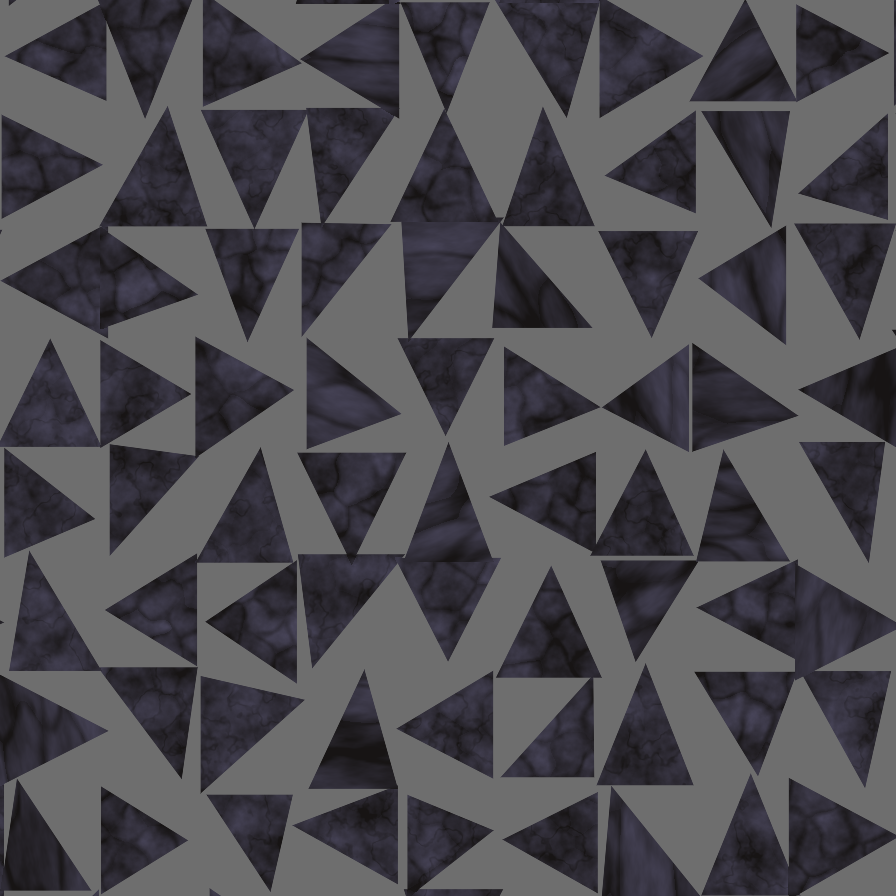
Give the GLSL for this pattern, as a Shadertoy shader.

```glsl
// Scattered dark stone triangles on flat grey. Each grid cell holds one triangle
// with an upright or level base and a tip facing one of four ways; its surface
// mixes Voronoi pebbles, cloudy noise and thin cracks, shifted per triangle.

#define GRID vec2(9.0, 8.0)      // triangles across and up
#define SIZE_RANGE vec2(0.86, 1.11)
#define JITTER 0.12              // shift of a triangle, in cells
#define PEBBLE_SCALE 24.0
#define CLOUD_SCALE 30.0
#define CONTRAST 1.25
#define GROUND vec3(0.43)
#define STONE_DARK vec3(0.105, 0.095, 0.102)
#define STONE_LIGHT vec3(0.262, 0.250, 0.322)

vec2 hash2(vec2 p) {
    vec3 q = fract(vec3(p.xyx) * vec3(0.1031, 0.1030, 0.0973));
    q += dot(q, q.yzx + 33.33);
    return fract((q.xx + q.yz) * q.zy);
}

float noise(vec2 p) {
    vec2 i = floor(p), f = fract(p);
    f = f * f * (3.0 - 2.0 * f);
    return mix(mix(hash2(i).x, hash2(i + vec2(1, 0)).x, f.x),
               mix(hash2(i + vec2(0, 1)).x, hash2(i + vec2(1, 1)).x, f.x), f.y);
}

float fbm(vec2 p) {
    float sum = 0.0, amp = 0.5;
    for (int i = 0; i < 4; i++) {
        sum += amp * noise(p);
        p = mat2(1.6, 1.2, -1.2, 1.6) * p + 7.3;
        amp *= 0.5;
    }
    return sum / 0.9375;
}

// Pebbles: x = gap to the next pebble, y = random tone, z = centre distance
vec3 pebbles(vec2 p) {
    vec2 cell = floor(p);
    float near = 9.0, second = 9.0, tone = 0.0;
    for (int y = -1; y <= 1; y++)
    for (int x = -1; x <= 1; x++) {
        vec2 c = cell + vec2(x, y);
        vec2 h = hash2(c);
        float d = length(c + 0.1 + 0.8 * h - p);
        if (d < near) { second = near; near = d; tone = hash2(c + 19.0).y; }
        else second = min(second, d);
    }
    return vec3(second - near, tone, near);
}

// Signed distance to a triangle, negative inside
float triangleDistance(vec2 p, vec2 a, vec2 b, vec2 c) {
    vec2 e0 = b - a, e1 = c - b, e2 = a - c;
    vec2 v0 = p - a, v1 = p - b, v2 = p - c;
    vec2 q0 = v0 - e0 * clamp(dot(v0, e0) / dot(e0, e0), 0.0, 1.0);
    vec2 q1 = v1 - e1 * clamp(dot(v1, e1) / dot(e1, e1), 0.0, 1.0);
    vec2 q2 = v2 - e2 * clamp(dot(v2, e2) / dot(e2, e2), 0.0, 1.0);
    float s = sign(e0.x * e2.y - e0.y * e2.x);
    vec2 d = min(min(vec2(dot(q0, q0), s * (v0.x * e0.y - v0.y * e0.x)),
                     vec2(dot(q1, q1), s * (v1.x * e1.y - v1.y * e1.x))),
                     vec2(dot(q2, q2), s * (v2.x * e2.y - v2.y * e2.x)));
    return -sqrt(d.x) * sign(d.y);
}

// Triangle belonging to one cell
float cellTriangle(vec2 p, vec2 id) {
    vec2 turn = hash2(id + 3.0), skewSeed = hash2(id + 41.0);
    vec2 centre = (id + 0.5 + JITTER * (hash2(id + 11.0) - 0.5)) / GRID;
    vec2 extent = 0.5 / GRID * mix(vec2(SIZE_RANGE.x), vec2(SIZE_RANGE.y), hash2(id + 23.0));
    float skew = 2.0 * skewSeed.x - 1.0;
    skew *= skew * skew;
    float facing = turn.y < 0.5 ? -1.0 : 1.0;
    p -= centre;
    if (turn.x < 0.4) { p = p.yx; extent = extent.yx; }
    p.x *= facing;
    return triangleDistance(p, -extent, extent * vec2(-1, 1), extent * vec2(1, skew));
}

vec3 stone(vec2 uv, vec2 id) {
    vec2 kind = hash2(id + 67.0);
    float angle = 6.2832 * kind.x;
    vec2 p = mat2(cos(angle), sin(angle), -sin(angle), cos(angle)) * uv + 9.0 * hash2(id + 5.0);
    if (kind.y > 0.85) p.x *= 0.35;                      // streaked slabs
    float cloud = fbm(p * CLOUD_SCALE);
    float grain = fbm(p * CLOUD_SCALE * 4.0 + 31.0);
    vec2 warp = vec2(noise(p * 40.0), noise(p * 40.0 + 17.0)) - 0.5;
    vec3 peb = pebbles(p * PEBBLE_SCALE + 0.5 * warp);
    float pebbly = mix(0.35, 1.0, smoothstep(0.1, 0.7, kind.y));
    float seam = 1.0 - smoothstep(0.0, 0.32, peb.x);
    float crack = 1.0 - smoothstep(0.0, 0.05, abs(fbm(p * 34.0 + 53.0) - 0.5));
    float shade = 0.53 + CONTRAST * (cloud - 0.5) + 0.45 * (grain - 0.5);
    shade += pebbly * (0.28 * (peb.y - 0.5) + 0.22 * (0.5 - peb.z) - 0.34 * seam);
    shade -= 0.22 * crack * step(kind.y, 0.45);
    return mix(STONE_DARK, STONE_LIGHT, clamp(shade, -0.1, 1.2));
}

void mainImage(out vec4 fragColor, in vec2 fragCoord) {
    vec2 uv = fragCoord / iResolution.y;
    float pixel = 1.0 / iResolution.y;
    vec2 cell = floor(uv * GRID), owner = cell;
    float cover = 0.0;
    // Later neighbours lie on top of earlier ones
    for (int y = -1; y <= 1; y++)
    for (int x = -1; x <= 1; x++) {
        vec2 id = cell + vec2(x, y);
        float c = 1.0 - smoothstep(-0.5 * pixel, 0.5 * pixel, cellTriangle(uv, id));
        if (c > 0.0) { owner = id; cover = max(cover, c); }
    }
    fragColor = vec4(mix(GROUND, stone(uv, owner), cover), 1.0);
}
```
